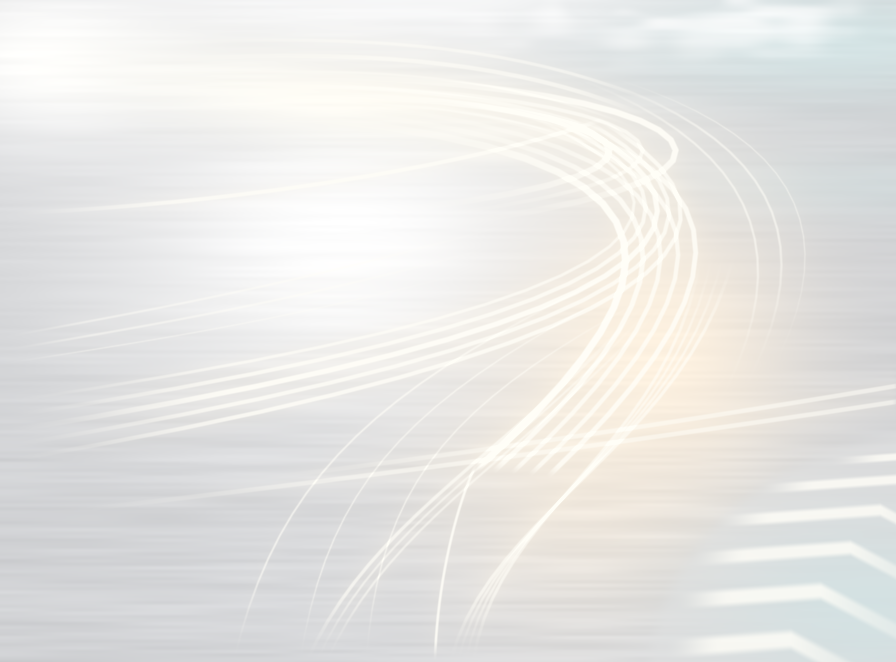
This background is drawn by a Shadertoy shader. Its source:

```glsl
#define SEGMENTS 20
#define HALO_SIZE 0.014
#define HALO_GAIN 0.22
#define STREAK_GAIN 0.035
#define ROAD_GREY vec3(0.815, 0.82, 0.83)
#define SKY_TEAL vec3(0.82, 0.89, 0.895)
#define WARM_GLOW vec3(1.0, 0.945, 0.87)
#define TRAIL_WHITE vec3(1.0, 0.995, 0.97)
#define HALO_CREAM vec3(1.0, 0.965, 0.90)

float hash(vec2 p) {
  p = fract(p * vec2(0.1031, 0.1137));
  p += dot(p, p.yx + 33.33);
  return fract((p.x + p.y) * p.x * 17.0);
}

float noise(vec2 p) {
  vec2 i = floor(p), f = fract(p);
  f = f * f * (3.0 - 2.0 * f);
  return mix(mix(hash(i), hash(i + vec2(1, 0)), f.x),
             mix(hash(i + vec2(0, 1)), hash(i + vec2(1, 1)), f.x), f.y);
}

// Soft ellipse: centre in xy, radii in zw
float blob(vec2 p, vec4 e) {
  vec2 q = (p - e.xy) / e.zw;
  return exp(-dot(q, q));
}

// Distance to a cubic curve, with the parameter of the nearest point
vec2 curveDistance(vec2 p, mat4x2 path) {
  vec2 best = vec2(1e3, 0.0), from = path[0];
  for (int i = 1; i <= SEGMENTS; i++) {
    float t = float(i) / float(SEGMENTS), s = 1.0 - t;
    vec2 to = path * vec4(s * s * s, 3.0 * s * s * t, 3.0 * s * t * t, t * t * t);
    vec2 edge = to - from, rel = p - from;
    float h = clamp(dot(rel, edge) / dot(edge, edge), 0.0, 1.0);
    float dist = length(rel - edge * h);
    if (dist < best.x) best = vec2(dist, (float(i) - 1.0 + h) / float(SEGMENTS));
    from = to;
  }
  return best;
}

// Fanned curves: fan is the shift of both ends,
// look is width, gain, fade in, fade out; gives core and halo
vec2 bundle(vec2 p, mat4x2 path, vec4 fan, int count, vec4 look) {
  vec2 light = vec2(0.0);
  float px = 1.0 / iResolution.y;
  mat4x2 shift = mat4x2(fan.xy, mix(fan.xy, fan.zw, 0.33), mix(fan.xy, fan.zw, 0.67), fan.zw);
  for (int i = 0; i < count; i++) {
    float k = float(i) / max(float(count - 1), 1.0);
    float vary = hash(vec2(float(i) * 7.3 + 2.0, path[0].x * 91.0 + path[3].y * 53.0));
    vec2 hit = curveDistance(p, path + shift * k);
    float w = look.x * (0.6 + 0.7 * vary);
    float power = look.y * (0.7 + 0.3 * vary)
      * smoothstep(0.0, look.z, hit.y) * smoothstep(0.0, look.w, 1.0 - hit.y);
    light += power * vec2(1.0 - smoothstep(w - px, w + px * 1.2, hit.x),
                          exp(-hit.x / HALO_SIZE) * min(look.x / 0.003, 1.5));
  }
  return light;
}

vec3 background(vec2 p) {
  vec3 col = ROAD_GREY + 0.03 * blob(p, vec4(0.75, 0.1, 0.5, 0.35));
  // Teal distance and clouds
  float clouds = noise(p * vec2(7, 22)) * 0.6 + noise(p * vec2(18, 60)) * 0.4;
  col = mix(col, SKY_TEAL, 0.9 * blob(p, vec4(1.25, 0.94, 0.38, 0.09)));
  col = mix(col, SKY_TEAL, 0.4 * blob(p, vec4(1.3, 0.72, 0.3, 0.05)));
  col = mix(col, vec3(1), smoothstep(0.35, 0.75, clouds) * 0.75
            * smoothstep(0.88, 0.97, p.y) * smoothstep(0.5, 0.9, p.x));
  // White glows
  col = mix(col, vec3(0.99), 0.85 * blob(p, vec4(0.52, 0.64, 0.42, 0.28)));
  col = mix(col, vec3(1), 0.8 * blob(p, vec4(0.52, 0.64, 0.18, 0.14)));
  col = mix(col, vec3(1), blob(p, vec4(0.07, 0.91, 0.2, 0.13)));
  col = mix(col, vec3(1), 0.8 * blob(p, vec4(0.55, 0.99, 0.5, 0.08)));
  col = mix(col, TRAIL_WHITE, 0.9 * blob(p, vec4(0.48, 0.91 - 0.12 * p.x, 0.44, 0.075)));
  // Warm road light
  col = mix(col, WARM_GLOW, 0.9 * blob(p, vec4(1.0, 0.47, 0.2, 0.22)));
  col = mix(col, WARM_GLOW, 0.5 * blob(p, vec4(0.87, 0.25, 0.22, 0.2)));
  // Motion streaks
  float streak = noise(p * vec2(3, 85)) + noise(p * vec2(8, 190) + 9.0) - 1.0;
  return col + streak * STREAK_GAIN * (1.0 - 0.5 * smoothstep(0.2, 0.6, p.y));
}

// Curved verge with blurred road markings
vec3 addMarkings(vec3 col, vec2 p) {
  float rim = length((p - vec2(1.42, -0.05)) / vec2(0.45, 0.4));
  col = mix(col, vec3(0.88), 0.6 * (1.0 - smoothstep(0.95, 1.02, rim)));
  col = mix(col, SKY_TEAL, 0.75 * blob(p, vec4(1.32, 0.08, 0.22, 0.13)));
  for (int i = 0; i < 6; i++) {
    float n = float(i), left = 1.0 + 0.27 * exp(-0.5 * n);
    float bend = max(p.x - 1.42 + 0.045 * n, 0.0);
    float y = 0.304 - 0.038 * n - 0.0037 * n * n + 0.07 * (p.x - left) - 0.6 * bend;
    float w = 0.005 + 0.0014 * n;
    float bar = 1.0 - smoothstep(w * 0.5, w * 1.6, abs(p.y - y));
    bar *= smoothstep(left - 0.02, left + 0.07, p.x) * exp(-bend * 8.0);
    col = mix(col, TRAIL_WHITE, 0.8 * bar);
  }
  return col;
}

vec2 trails(vec2 p) {
  // Bright bends and return loops
  vec2 l = bundle(p, mat4x2(.265,.832, 1.095,.806, 1.06,.594, .716,.288), vec4(.1,.05,.11,-.01), 5, vec4(.0042,1,.5,.02));
  l += bundle(p, mat4x2(.353,.885, .99,.894, 1.34,.735, .62,.655), vec4(-.1,-.03,-.1,.02), 3, vec4(.0034,.9,.4,.4));
  // Long sweeps to the left
  l += bundle(p, mat4x2(.883,.832, 1.22,.647, .99,.47, 0,.302), vec4(-.1,0,0,.09), 5, vec4(.0029,.9,.1,.15));
  l += bundle(p, mat4x2(0,.677, .35,.69, .72,.75, .92,.823), vec4(0), 1, vec4(.0035,.9,.3,.1));
  l += bundle(p, mat4x2(0,.45, .26,.49, .45,.52, .75,.6), vec4(0,.04,.05,.07), 3, vec4(.0013,.5,.2,.4));
  l += bundle(p, mat4x2(.18,.83, .5,.86, .75,.85, .95,.76), vec4(0,.1,.05,.08), 5, vec4(.0025,.6,.5,.2));
  // Low crossing beams
  l += bundle(p, mat4x2(.05,.222, .46,.267, .9,.325, 1.36,.394), vec4(.3,.05,0,.024), 2, vec4(.005,.75,.5,.01));
  // Fine threads
  l += bundle(p, mat4x2(.353,0, .42,.29, .58,.42, .954,.6), vec4(.2,0,.06,-.03), 3, vec4(.0012,.7,.2,.3));
  l += bundle(p, mat4x2(.463,0, .56,.22, .78,.32, .99,.56), vec4(.03,0,.03,0), 3, vec4(.002,.7,.2,.3));
  l += bundle(p, mat4x2(.68,0, .74,.23, 1.04,.33, 1.11,.62), vec4(.035,0,-.05,0), 4, vec4(.002,.7,.2,.2));
  l += bundle(p, mat4x2(.657,0, .66,.12, .69,.24, .72,.3), vec4(0), 1, vec4(.0015,.9,.1,.1));
  l += bundle(p, mat4x2(.85,.89, 1.13,.79, 1.22,.63, 1.08,.38), vec4(.05,0,.08,.05), 3, vec4(.0014,.6,.3,.4));
  return l;
}

void mainImage(out vec4 fragColor, in vec2 fragCoord) {
  vec2 p = fragCoord / iResolution.y, light = trails(p);
  vec3 col = addMarkings(background(p), p);
  col = mix(col, HALO_CREAM, 1.0 - exp(-light.y * HALO_GAIN));
  col = mix(col, TRAIL_WHITE, min(light.x, 1.0));
  fragColor = vec4(clamp(col, 0.0, 1.0), 1.0);
}
```
